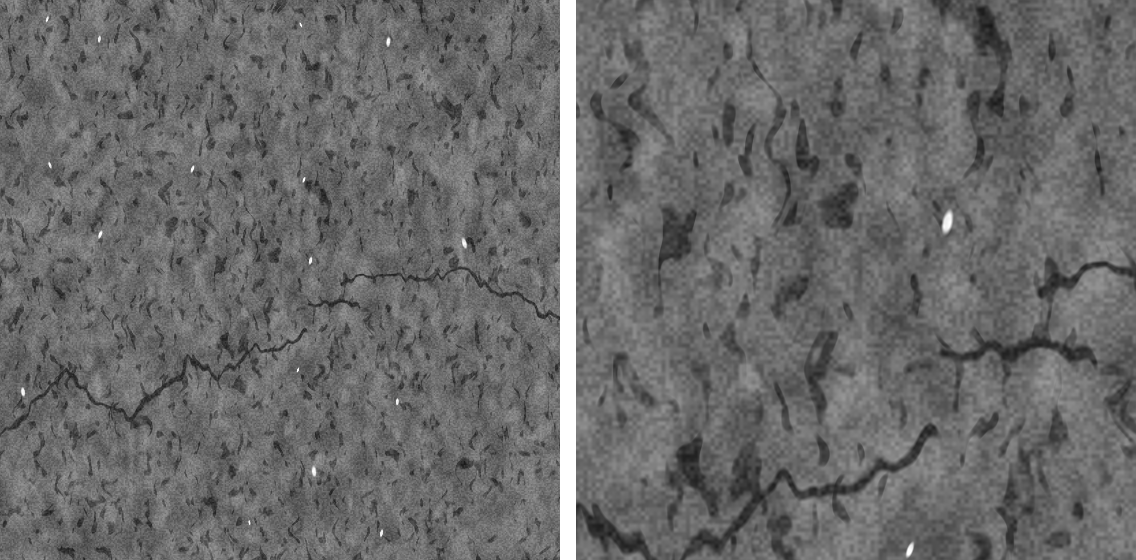
Left: the whole. Right: its middle third, enlarged.
A Shadertoy shader for this texture:

```glsl
// Grey mineral scan: upright dark pores, pale grains, bright specks and a jagged crack.
const float BASE_GREY    = 0.428;
const float PORE_DEPTH   = 0.17;
const float PALE_GREY    = 0.56;
const float SPECK_GREY   = 0.96;
const float CRACK_GREY   = 0.17;
const float CRACK_RADIUS = 0.0036;
const float CRACK_TEETH  = 0.013;
const float GRAIN_AMOUNT = 0.15;
const vec2  PORE_SCALE   = vec2(125.0, 58.0);

// Crack corners; the path breaks after each index in CRACK_BREAKS.
const int CRACK_POINTS = 23;
const ivec2 CRACK_BREAKS = ivec2(11, 14);
const vec2 CRACK[CRACK_POINTS] = vec2[](
    vec2(0.0, 0.22), vec2(0.03, 0.248), vec2(0.12, 0.34), vec2(0.17, 0.285),
    vec2(0.232, 0.25), vec2(0.28, 0.30), vec2(0.318, 0.325), vec2(0.338, 0.362),
    vec2(0.39, 0.327), vec2(0.455, 0.378), vec2(0.48, 0.368), vec2(0.545, 0.404),
    vec2(0.555, 0.455), vec2(0.60, 0.466), vec2(0.64, 0.452),
    vec2(0.61, 0.50), vec2(0.70, 0.504), vec2(0.755, 0.50), vec2(0.83, 0.525),
    vec2(0.885, 0.472), vec2(0.92, 0.478), vec2(0.975, 0.44), vec2(1.01, 0.44));

float hash(vec2 p) {
    vec3 q = fract(p.xyx * 0.1031);
    q += dot(q, q.yzx + 33.33);
    return fract((q.x + q.y) * q.z);
}

float noise(vec2 p) {
    vec2 cell = floor(p), f = fract(p);
    f = f * f * (3.0 - 2.0 * f);
    return mix(mix(hash(cell), hash(cell + vec2(1, 0)), f.x),
               mix(hash(cell + vec2(0, 1)), hash(cell + vec2(1, 1)), f.x), f.y);
}

// Noise centred on zero
float wobble(vec2 p) { return noise(p) - 0.5; }

float segmentDistance(vec2 p, vec2 a, vec2 b) {
    vec2 ab = b - a;
    return length(p - a - ab * clamp(dot(p - a, ab) / dot(ab, ab), 0.0, 1.0));
}

// Scattered upright ellipses, at most one per grid cell
float scatter(vec2 p, float cells, float chance, vec2 radius, float softness, float seed) {
    vec2 cell = floor(p * cells), id = cell + seed;
    if (hash(id) > chance) return 0.0;
    vec2 jitter = vec2(hash(id + 17.3), hash(id + 41.7));
    vec2 d = p - (cell + 0.25 + 0.5 * jitter) / cells;
    d.x += d.y * (hash(id + 63.1) - 0.5) * 0.7;
    float size = mix(0.5, 1.2, hash(id + 88.9));
    return 1.0 - smoothstep(1.0 - softness, 1.0 + softness, length(d / (radius * size)));
}

// Narrow dark pores, upright with a wandering tilt and loose clusters
float pores(vec2 p) {
    p.x += 0.022 * wobble(p * 38.0 + 5.0);
    float n = 0.68 * noise(p * PORE_SCALE) + 0.32 * noise(p * PORE_SCALE * 1.9 + 31.0);
    float threshold = 0.31 + 0.11 * wobble(p * 11.0 + 70.0);
    return 1.0 - smoothstep(threshold - 0.10, threshold + 0.07, n);
}

float crack(vec2 p) {
    vec2 q = p;
    q.y += CRACK_TEETH * wobble(vec2(p.x * 105.0, p.y * 18.0))
         + 0.012 * wobble(p * 42.0 + 9.0);
    q.x += 0.007 * wobble(p * 80.0 + 23.0);
    float d = 1.0;
    for (int i = 0; i < CRACK_POINTS - 1; i++) {
        if (i == CRACK_BREAKS.x || i == CRACK_BREAKS.y) continue;
        d = min(d, segmentDistance(q, CRACK[i], CRACK[i + 1]));
    }
    float radius = CRACK_RADIUS * mix(0.45, 1.35, noise(p * 60.0 + 50.0));
    return 1.0 - smoothstep(radius - 0.0018, radius + 0.0022, d);
}

void mainImage(out vec4 fragColor, in vec2 fragCoord) {
    vec2 p = fragCoord / iResolution.y;
    vec2 bent = p + 0.014 * vec2(wobble(p * 31.0), wobble(p * 27.0 + 40.0));

    // Mottled ground
    float grey = BASE_GREY
        + 0.11 * wobble(bent * vec2(34.0, 23.0) + 12.0)
        + 0.13 * wobble(bent * vec2(85.0, 46.0) + 80.0)
        + 0.03 * wobble(p * 5.0 + 3.0);

    // Pale grains, then pores
    float pale = scatter(bent, 15.0, 0.28, vec2(0.008, 0.014), 0.45, 7.0);
    grey = mix(grey, PALE_GREY, 0.65 * pale);
    grey -= PORE_DEPTH * pores(p) * (1.0 - 0.7 * pale);

    // Crack and bright specks
    grey = mix(grey, CRACK_GREY, 0.88 * crack(p));
    float specks = scatter(p, 8.0, 0.27, vec2(0.0032, 0.0075), 0.4, 130.0);
    grey = mix(grey, SPECK_GREY, specks);

    // Fine sensor grain
    grey += GRAIN_AMOUNT * wobble(p * 410.0 + 200.0);
    fragColor = vec4(vec3(clamp(grey, 0.0, 1.0)), 1.0);
}
```
